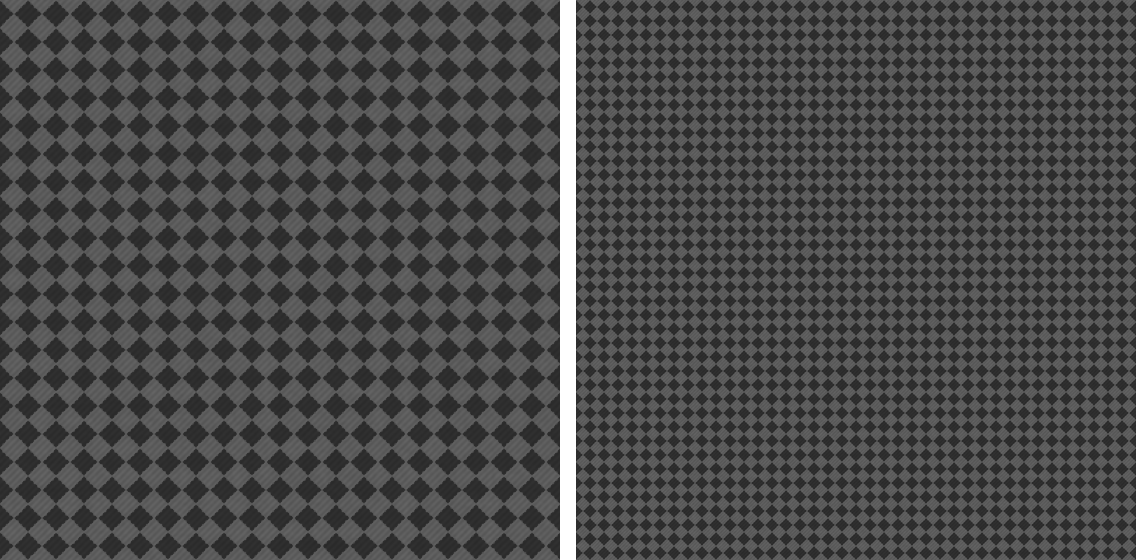
Left, the tile; right, the same tile 2 across and 2 down.
Write a three.js fragment shader that draws this pattern.

```glsl
varying vec2 vUv;

const float TAU = 6.2831853;
const float REPEATS = 20.0;
const float THREADS = 8.0;      // thread steps per repeat
const float RIBS = 4.0;         // diagonal ribs per repeat
const float HALF_DIAGONAL = 0.477;
const float EDGE_SOFTNESS = 0.045;

const vec3 DARK_LOW = vec3(0.16);
const vec3 DARK_HIGH = vec3(0.195);
const vec3 LIGHT_LOW = vec3(0.325);
const vec3 LIGHT_HIGH = vec3(0.395);

float hash(vec2 cell) {
  vec3 p = fract(vec3(cell.xyx) * 0.1031);
  p += dot(p, p.yzx + 33.33);
  return fract((p.x + p.y) * p.z);
}

// Value noise that wraps after a whole number of cells
float wrappedNoise(vec2 p, float period) {
  vec2 cell = floor(p);
  vec2 f = fract(p);
  vec2 blend = f * f * (3.0 - 2.0 * f);
  vec2 near = mod(cell, period);
  vec2 far = mod(cell + 1.0, period);
  float bottom = mix(hash(near), hash(vec2(far.x, near.y)), blend.x);
  float top = mix(hash(vec2(near.x, far.y)), hash(far), blend.x);
  return mix(bottom, top, blend.y);
}

// Pulls coordinates toward thread lines to give a soft staircase
vec2 threadSteps(vec2 p, float count, float strength) {
  return p - strength * sin(TAU * count * p) / (TAU * count);
}

float diamondMask(vec2 p, float halfDiagonal, float softness) {
  float d = abs(p.x) + abs(p.y) - halfDiagonal;
  return 1.0 - smoothstep(-softness, softness, d);
}

// Ribs rising to the right
float twill(vec2 p, float count) {
  return 0.5 + 0.5 * cos(TAU * count * (p.x - p.y));
}

void main() {
  vec2 grid = vUv * REPEATS;
  vec2 local = fract(grid + vec2(0.5, 0.0)) - 0.5;

  // Woven texture with uneven threads
  float fine = wrappedNoise(grid * THREADS, REPEATS * THREADS);
  float broad = wrappedNoise(grid * 2.0, REPEATS * 2.0);
  float rib = twill(grid, RIBS);
  float weave = clamp(0.55 * rib + 0.25 * fine + 0.2 * broad, 0.0, 1.0);

  // Dark diamonds with stepped edges
  vec2 stepped = threadSteps(local, THREADS, 0.8);
  float wobble = 0.03 * (fine - 0.5);
  float diamond = diamondMask(stepped, HALF_DIAGONAL + wobble, EDGE_SOFTNESS);

  vec3 darkCloth = mix(DARK_LOW, DARK_HIGH, weave);
  vec3 lightCloth = mix(LIGHT_LOW, LIGHT_HIGH, weave);
  gl_FragColor = vec4(mix(lightCloth, darkCloth, diamond), 1.0);
}
```
